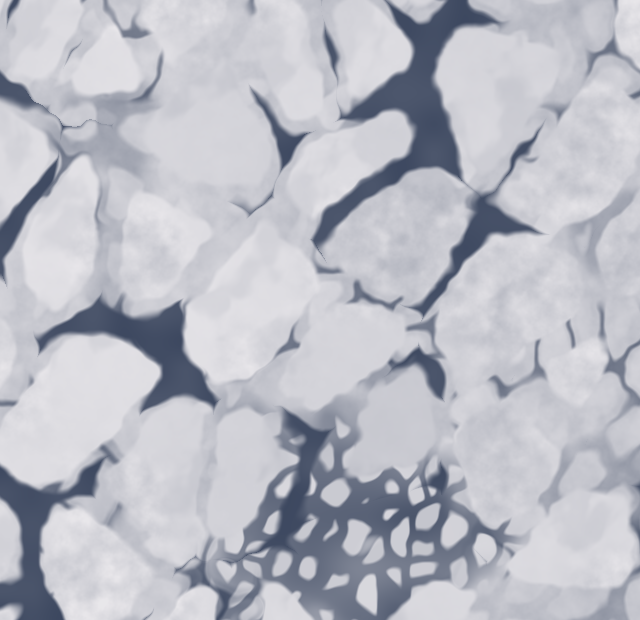
Write a Shadertoy shader that draws this texture.

```glsl
vec2 hash2(vec2 p) {
    vec3 h = fract(vec3(p.xyx) * vec3(0.1031, 0.1030, 0.0973));
    h += dot(h, h.yzx + 33.33);
    return fract((h.xx + h.yz) * h.zy);
}

float noise(vec2 p) {
    vec2 i = floor(p), f = fract(p);
    f = f * f * (3.0 - 2.0 * f);
    float low = mix(hash2(i).x, hash2(i + vec2(1, 0)).x, f.x);
    float high = mix(hash2(i + vec2(0, 1)).x, hash2(i + vec2(1, 1)).x, f.x);
    return mix(low, high, f.y);
}

float fbm(vec2 p) {
    float sum = 0.0, amp = 0.53;
    for (int i = 0; i < 4; i++) {
        sum += amp * noise(p);
        p = mat2(1.6, 1.2, -1.2, 1.6) * p + 7.3;
        amp *= 0.5;
    }
    return sum;
}

// Rounded Voronoi cells: x = distance to the border, yz = random cell values
vec3 floes(vec2 p) {
    vec2 base = floor(p), cell = base, toSite = vec2(0);
    float nearest = 9.0;
    for (int y = -1; y <= 1; y++)
    for (int x = -1; x <= 1; x++) {
        vec2 c = base + vec2(x, y);
        vec2 r = c + 0.08 + 0.84 * hash2(c) - p;
        if (dot(r, r) < nearest) {
            nearest = dot(r, r);
            cell = c;
            toSite = r;
        }
    }
    float sum = 0.0;
    for (int y = -2; y <= 2; y++)
    for (int x = -2; x <= 2; x++) {
        if (x == 0 && y == 0) continue;
        vec2 c = cell + vec2(x, y);
        vec2 r = c + 0.08 + 0.84 * hash2(c) - p;
        float border = dot(0.5 * (toSite + r), normalize(r - toSite));
        sum += exp(-15.0 * border);
    }
    return vec3(-log(sum) / 15.0, hash2(cell + 41.7));
}

void mainImage(out vec4 fragColor, in vec2 fragCoord) {
    vec2 uv = fragCoord / iResolution.y;
    vec2 warp = vec2(fbm(uv * 7.0), fbm(uv * 7.0 + 31.0)) - 0.5;
    vec2 chips = vec2(noise(uv * 55.0), noise(uv * 55.0 + 17.0)) - 0.5;
    vec2 p = uv + 0.06 * warp + 0.007 * chips;
    vec2 q = vec2(dot(p, vec2(0.87, -0.5)) * 1.25, dot(p, vec2(0.5, 0.87)) * 0.9);

    float broad = fbm(uv * 3.2 + 5.0);
    float grain = fbm(uv * 42.0);
    float rubbleZone = exp(-22.0 * dot(uv - vec2(0.58, 0.14), uv - vec2(0.58, 0.14)));
    rubbleZone = smoothstep(0.42, 0.72, 0.65 * rubbleZone + 0.6 * fbm(uv * 6.0 + 12.0) - 0.02);

    // Grey young ice with darker thin patches
    float tone = 0.83 + 0.16 * (broad - 0.5) + 0.16 * (grain - 0.5);
    float thin = smoothstep(0.56, 0.72, fbm(uv * 5.0 + vec2(3.0, 47.0)) + 0.12 * (uv.x - uv.y));
    tone -= 0.22 * thin;

    // Mid-sized fragments frozen into the grey ice
    vec3 mid = floes(q * 10.5 + 8.0);
    float midGap = 0.04 + 0.2 * mid.y;
    tone = mix(tone, 0.84 + 0.12 * mid.z + 0.1 * (grain - 0.5),
               0.8 * smoothstep(midGap, midGap + 0.1, mid.x));
    float crack = smoothstep(0.5, 0.72, noise(uv * 9.0 + 60.0));
    tone -= 0.5 * crack * (1.0 - smoothstep(0.0, 0.08, mid.x));

    // Broken rubble floating on open water
    vec3 small = floes(q * 19.0 + 3.0);
    float smallGap = 0.05 + 0.3 * small.y * small.y;
    float brash = mix(0.08 + 0.35 * noise(uv * 12.0), 0.82 + 0.14 * small.z,
                      smoothstep(smallGap, smallGap + 0.12, small.x));
    tone = mix(tone, brash, rubbleZone);

    // Large snow-covered floes
    vec3 big = floes(q * 4.6 + 2.0);
    float bigGap = 0.035 + 0.2 * big.y * big.y + 0.16 * rubbleZone;
    float floeMask = smoothstep(bigGap, bigGap + 0.045, big.x);
    float ridges = smoothstep(0.45, 0.7, noise(uv * 5.0 + 90.0));
    float snow = 0.985 - 0.12 * big.z * big.z + 0.08 * (broad - 0.5);
    snow += (0.03 + 0.2 * ridges) * (grain - 0.5);
    snow -= 0.07 * smoothstep(0.5, 0.65, fbm(q * 9.0 + 20.0));
    tone = mix(tone, snow, floeMask * (0.86 + 0.14 * step(big.y, 0.75)));

    // Dark leads that open and close along the floe borders
    float opening = noise(uv * 4.3 + 14.0) + 0.5 * noise(uv * 13.0 + 2.0);
    float leadWidth = mix(-0.14, 0.075, smoothstep(0.35, 1.15, opening));
    float lead = 1.0 - smoothstep(leadWidth - 0.02, leadWidth + 0.03, big.x);
    tone = mix(tone, 0.02 + 0.1 * noise(uv * 20.0), lead);

    vec3 water = vec3(0.22, 0.265, 0.36);
    vec3 ice = vec3(0.885, 0.88, 0.897);
    fragColor = vec4(mix(water, ice, clamp(tone, 0.0, 1.04)), 1.0);
}
```
